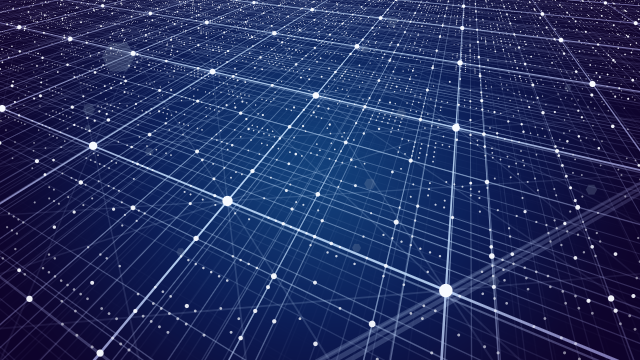
Give the GLSL for this background, as a WebGL 1 fragment shader.

```glsl
precision highp float;
// A tilted network of glowing lines and nodes over a deep blue glow.
// One projective map turns screen points into plane coordinates (u, v);
// nested line grids, diagonals and hashed dots are then drawn on that plane.

uniform vec2 u_resolution;

// Homogeneous screen position of the plane origin and its two unit steps.
const vec3 PLANE_ORIGIN = vec3(0.632, 0.442, 1.0);
const vec3 STEP_U = vec3(0.3117, -0.2948, -0.238);
const vec3 STEP_V = vec3(0.7498, 0.7156, 0.575);

const vec2 MID_PERIOD = vec2(0.388, 0.4);
const vec2 MID_SHIFT = vec2(0.0, 0.2);
const vec2 GLOW_CENTER = vec2(0.87, 0.53);
const vec2 GLOW_SIZE = vec2(0.95, 0.85);

const vec3 CORE_BLUE = vec3(0.07, 0.25, 0.48);
const vec3 DEEP_BLUE = vec3(0.045, 0.115, 0.345);
const vec3 EDGE_PURPLE = vec3(0.055, 0.012, 0.17);
const vec3 ICE = vec3(0.75, 0.86, 0.98);
const vec3 LILAC = vec3(0.55, 0.53, 0.77);
const vec3 NODE_WHITE = vec3(0.97, 0.98, 1.0);
const vec3 HEX_GREY = vec3(0.48, 0.55, 0.66);

vec3 toU, toV, toW;   // rows of the inverse projection
vec3 point;           // homogeneous screen point
vec2 plane;           // plane coordinates of that point
float nearness;       // perspective scale, 1 at the plane origin
float pixel;

float hash(vec2 p) {
    vec3 q = fract(vec3(p.xyx) * vec3(0.1031, 0.103, 0.0973));
    q += dot(q, q.yzx + 33.33);
    return fract((q.x + q.y) * q.z);
}

// Box-filtered stroke, stable for widths below one pixel
float stroke(float d, float halfWidth) {
    float h = 0.5 * pixel;
    return (clamp(d + halfWidth, -h, h) - clamp(d - halfWidth, -h, h)) / pixel;
}

float disc(float d, float radius) {
    return clamp((radius - d) / pixel + 0.5, 0.0, 1.0);
}

// Exact screen distance to one line of the plane
float lineDistance(vec3 row, float level) {
    vec3 line = row - level * toW;
    return abs(dot(line, point)) / length(line.xy);
}

float gridLine(vec3 row, float period, float shift, float halfWidth, out float id) {
    id = floor((dot(row, point) / nearness - shift) / period + 0.5);
    return stroke(lineDistance(row, id * period + shift), halfWidth * nearness);
}

// Screen distance to the closest node of a grid
float nodeDistance(vec2 period, vec2 shift, out vec2 id) {
    id = floor((plane - shift) / period + 0.5);
    vec2 c = id * period + shift;
    vec3 s = STEP_U * c.x + STEP_V * c.y + PLANE_ORIGIN;
    return distance(point.xy, s.xy / s.z);
}

float hexagon(vec2 p, float size) {
    p = abs(p);
    return disc(max(p.y, 0.866 * p.x + 0.5 * p.y), size);
}

void main() {
    pixel = 1.0 / u_resolution.y;
    point = vec3(gl_FragCoord.xy * pixel, 1.0);
    toU = cross(STEP_V, PLANE_ORIGIN);
    toV = cross(PLANE_ORIGIN, STEP_U);
    toW = cross(STEP_U, STEP_V);
    float det = dot(STEP_U, toU);
    toU /= det; toV /= det; toW /= det;
    nearness = dot(toW, point);
    plane = vec2(dot(toU, point), dot(toV, point)) / nearness;

    // Background glow
    float r = length((point.xy - GLOW_CENTER) / GLOW_SIZE);
    vec3 color = mix(CORE_BLUE, DEEP_BLUE, smoothstep(0.0, 0.6, r));
    color = mix(color, EDGE_PURPLE, smoothstep(0.4, 1.05, r));
    vec3 lineColor = mix(ICE, LILAC, smoothstep(0.4, 1.1, r));
    float fade = 1.0 - 0.4 * smoothstep(0.3, 1.1, r);

    // Fine grids with a random strength for each line
    float id, a;
    for (int k = 0; k < 2; k++) {
        float seed = float(k) * 41.0 + 7.0;
        vec2 period = MID_PERIOD / (k == 0 ? 5.0 : 7.3);
        a = gridLine(toU, period.x, 0.0, 0.0012, id);
        color = mix(color, lineColor, a * fade * 0.55 * pow(hash(vec2(id, seed)), 2.0));
        a = gridLine(toV, period.y, 0.0, 0.0012, id);
        color = mix(color, lineColor, a * fade * 0.55 * pow(hash(vec2(seed, id)), 2.0));
    }

    // Diagonals fanning out of the main nodes
    for (int k = 0; k < 5; k++) {
        a = gridLine(toU + (float(k) - 2.0) * toV, 1.0, 0.0, 0.0018, id);
        color = mix(color, lineColor, 0.17 * fade * a);
    }

    // Broad streaks along one diagonal
    for (int k = 0; k < 3; k++) {
        float d = lineDistance(toU - toV, 1.0 + 0.025 * float(k));
        color = mix(color, lineColor, 0.22 * stroke(d, 0.0045 * nearness));
    }

    // Middle and main grids, with a soft twin below the main rows
    a = max(gridLine(toU, MID_PERIOD.x, MID_SHIFT.x, 0.0014, id),
            gridLine(toV, MID_PERIOD.y, MID_SHIFT.y, 0.0014, id));
    color = mix(color, lineColor, 0.5 * fade * a);
    color = mix(color, lineColor, 0.4 * gridLine(toV, 1.0, -0.022, 0.002, id));
    a = max(gridLine(toU, 1.0, 0.0, 0.0024, id), gridLine(toV, 1.0, 0.0, 0.0028, id));
    color = mix(color, lineColor, 0.85 * a);

    // Translucent hexagons: one large, the rest scattered
    color = mix(color, HEX_GREY, 0.32 * hexagon(point.xy - vec2(0.329, 0.842), 0.04));
    for (int k = 0; k < 12; k++) {
        float n = float(k) + 1.0;
        vec2 c = vec2(1.7 * hash(vec2(n, 3.0)), hash(vec2(n, 19.0)));
        float size = 0.007 + 0.008 * hash(vec2(n, 31.0));
        color = mix(color, HEX_GREY, 0.28 * hexagon(point.xy - c, size));
    }

    // Small dots in short runs, then sparse larger ones
    vec2 cell;
    float d = nodeDistance(MID_PERIOD / 10.0, vec2(0.0), cell);
    float run = step(0.8, hash(vec2(floor(cell.x / 6.0), cell.y) + 90.0));
    float shown = step(hash(cell + 200.0), 0.07 + 0.6 * run);
    color = mix(color, NODE_WHITE, 0.8 * fade * shown * disc(d, 0.0027 * nearness));
    d = nodeDistance(MID_PERIOD / 5.0, vec2(0.0), cell);
    shown = step(hash(cell + 300.0), 0.12);
    color = mix(color, NODE_WHITE, 0.9 * shown * disc(d, 0.0042 * nearness));

    // Middle and main nodes with a faint halo
    d = nodeDistance(MID_PERIOD, MID_SHIFT, cell);
    color = mix(color, NODE_WHITE, 0.95 * disc(d, 0.0065 * nearness));
    d = nodeDistance(vec2(1.0), vec2(0.0), cell);
    color += 0.18 * ICE * exp(-d / (0.012 * nearness));
    color = mix(color, NODE_WHITE, disc(d, 0.0142 * nearness));

    gl_FragColor = vec4(color, 1.0);
}
```
